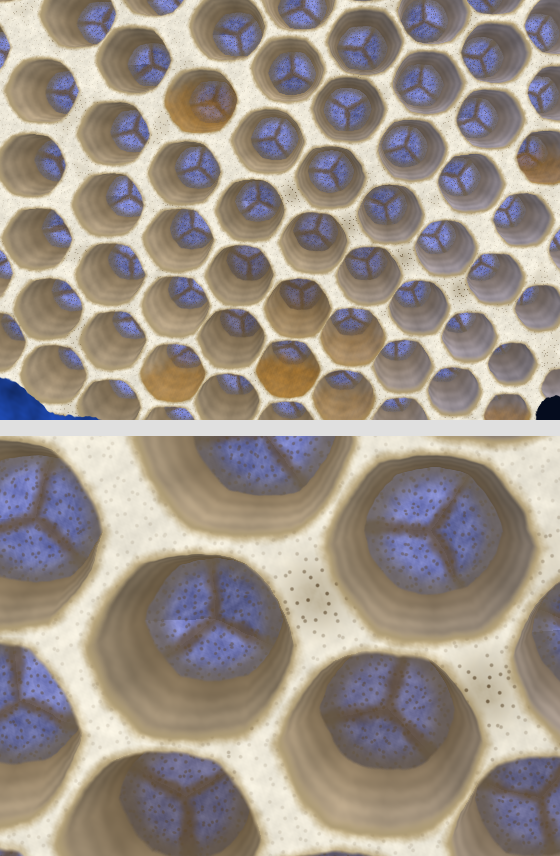
Top, the full canvas; bottom, a detail of the centre.
Reproduce this pattern procedurally as a Shadertoy shader.

```glsl
// Honeycomb seen from the front: a gently bent lattice of rounded hexagonal tubes.
// Each tube is traced towards a vanishing point to shade its wall and its faceted floor;
// cellular noise and layered sines add wax grain, specks, stains and uneven rims.

const float HEIGHT = 5.76;                 // canvas height in lattice units
const vec2 MIDDLE = vec2(3.46, 2.87);      // centre of cell (0, 0), y pointing down
const vec2 VANISH = vec2(4.6, 1.55);       // point the tubes recede to
const float DEPTH = 0.095;                 // how far floors shift towards it
const float TAPER = 0.36;                  // shrink of a tube at its floor
const float ROUNDNESS = 0.62;              // 0 hexagon, 1 circle
const float STRETCH = 1.07;                // cell width over height
const float RADIUS = 0.43;
const float JITTER = 0.045;
const vec3 CREAM = vec3(0.93, 0.91, 0.85);
const vec3 TAN = vec3(0.68, 0.61, 0.46);
const vec3 WALL = vec3(0.57, 0.51, 0.42);
const vec3 LILAC = vec3(0.50, 0.48, 0.53);
const vec3 BROWN = vec3(0.34, 0.26, 0.15);
const vec3 BLUE = vec3(0.44, 0.47, 0.72);
const vec3 AMBER = vec3(0.60, 0.37, 0.05);
const vec3 BACKDROP = vec3(0.10, 0.24, 0.58);
const float PI = 3.14159;

float hash(vec2 p) { return fract(sin(dot(p, vec2(127.1, 311.7))) * 43758.5); }

// Layered sines, about -1 to 1
float ripple(vec2 p) {
    float sum = 0.0, gain = 0.5;
    for (int i = 0; i < 4; i++) {
        sum += gain * sin(p.x + 1.7 * sin(p.y)) * cos(p.y + 0.6 * p.x);
        p = mat2(1.5, 1.2, -1.2, 1.5) * p + 2.3;
        gain *= 0.6;
    }
    return sum;
}

// Distance to the nearest scattered point
float cellular(vec2 p) {
    vec2 base = floor(p);
    float best = 2.0;
    for (int j = -1; j <= 1; j++)
    for (int i = -1; i <= 1; i++) {
        vec2 c = base + vec2(i, j);
        best = min(best, length(c + vec2(hash(c), hash(c + 19.3)) - p));
    }
    return best;
}

// Bent lattice: column and row to position
vec2 latticePoint(vec2 g) {
    float p = g.x, q = clamp(g.y, -2.5, 3.2);
    float start = MIDDLE.x + q * (-0.185 + 0.026 * q);
    float pitch = 0.97 + q * (-0.075 + q * (-0.015 + 0.007 * q));
    float bend = -0.010 + 0.008 * sin(0.9 * q);
    float y = MIDDLE.y + g.y * (0.925 - 0.015 * g.y) + p * (0.033 - 0.022 * g.y);
    return vec2(start + p * (pitch + p * bend), y);
}

// Rounded hexagon norm with flat top and bottom
float cellNorm(vec2 v) {
    v.x /= STRETCH;
    vec2 a = abs(v);
    return mix(max(a.y, 0.866 * a.x + 0.5 * a.y), length(v), ROUNDNESS);
}

// Three blue facets split by brown seams
vec3 floorColour(vec2 f, vec2 id, vec2 pos) {
    float turn = atan(f.y, f.x) + 0.5 + 1.2 * hash(id + 4.0);
    float sector = floor(turn * 1.5 / PI);
    float fold = mod(turn, PI / 1.5) - PI / 3.0;
    float seam = length(f) * sin(PI / 3.0 - abs(fold)) + 0.07 * ripple(pos * 14.0);
    vec3 col = BLUE * (0.82 + 0.36 * hash(id + sector));
    col += 0.10 * ripple(pos * 30.0);
    col = mix(col, BROWN, 0.45 * (1.0 - smoothstep(0.08, 0.3, cellular(pos * 26.0))));
    col = mix(BROWN * 1.15, col, 0.3 + 0.7 * smoothstep(0.02, 0.2, seam));
    return mix(col, WALL * 0.75, 0.75 * smoothstep(0.6, 1.0, length(f)));
}

vec3 tubeColour(vec2 v, float r, vec2 id, vec2 pos) {
    vec2 centre = pos - v, shift = (VANISH - centre) * DEPTH;
    // Bisect for the depth at which the view ray meets the tube
    float s = 0.0, span = 0.5;
    for (int i = 0; i < 8; i++) {
        float t = s + span;
        if (cellNorm(v - t * shift) < r * (1.0 - TAPER * t)) s = t;
        span *= 0.5;
    }
    vec2 dir = normalize(v - s * shift + 1e-4);
    float lit = 0.5 + 0.5 * dot(dir, vec2(-0.35, 0.9));
    float dusk = exp(-dot(centre - vec2(3.9, 4.2), centre - vec2(3.9, 4.2)) / 1.3);
    float crease = abs(fract(atan(dir.y, dir.x) * 3.0 / PI) - 0.5);
    vec3 wall = mix(WALL, LILAC, 0.85 * smoothstep(3.8, 6.6, pos.x));
    wall *= mix(0.78, 1.2, lit) * (0.94 + 0.22 * crease) * (0.92 + 0.16 * hash(id));
    wall *= 1.0 + 0.035 * sin(s * 24.0) + 0.06 * ripple(pos * 9.0);
    wall = mix(wall, BROWN, 0.4 * smoothstep(0.15, 1.0, s) + 0.4 * dusk * (1.0 - lit));
    wall = mix(TAN, wall, smoothstep(0.0, 0.2, s));
    vec3 base = floorColour((v - shift) / (r * (1.0 - TAPER)), id, pos);
    base = mix(base, BROWN, dusk * (0.3 + 0.6 * hash(id + 8.0)));
    vec3 col = mix(wall, base, smoothstep(0.93, 0.99, s));
    // Honey left in a few cells
    float pool = exp(-dot(centre - vec2(4.3, 5.0), centre - vec2(4.3, 5.0)) / 0.4);
    pool = max(pool, 0.55 * step(0.95, hash(id + 2.7)));
    float blot = smoothstep(-0.5, 0.5, v.y / r + 0.4 * ripple(pos * 6.0) + 0.3);
    return mix(col, AMBER * (0.75 + 0.35 * lit + 0.2 * ripple(pos * 20.0)), 0.75 * pool * blot);
}

void mainImage(out vec4 fragColor, in vec2 fragCoord) {
    float pixel = HEIGHT / iResolution.y;
    vec2 pos = fragCoord * pixel;
    pos.y = HEIGHT - pos.y;
    vec2 warped = pos + 0.014 * vec2(ripple(pos * 8.0), ripple(pos * 8.0 + 5.0));

    // Invert the lattice, then find the nearest cell
    vec2 g = (pos - MIDDLE) / 0.93;
    for (int i = 0; i < 6; i++) g += (pos - latticePoint(g)) / 0.93;
    float d = 9.0, r = RADIUS;
    vec2 v = vec2(0), id = vec2(0);
    for (int j = -1; j <= 1; j++)
    for (int i = -1; i <= 1; i++) {
        float column = floor(g.x + 0.5) + float(i), stagger = 0.5 * mod(column, 2.0);
        vec2 c = vec2(column, floor(g.y - stagger + 0.5) + stagger + float(j));
        vec2 w = warped - latticePoint(c) - JITTER * (vec2(hash(c), hash(c + 7.0)) - 0.5);
        float size = RADIUS - 0.012 * c.y - 0.004 * pow(max(c.x, 0.0), 2.0);
        size *= 0.98 + 0.04 * hash(c + 3.0);
        float dist = cellNorm(w) - size;
        if (dist < d) { d = dist; v = w; r = size; id = c; }
    }

    // Wax rim, with stains along a fault in the lattice
    float grain = ripple(pos * 24.0);
    vec3 rim = mix(TAN * 1.1, CREAM, smoothstep(-0.01, 0.05, d + 0.012 * grain));
    rim *= 1.0 + 0.05 * grain + 0.04 * ripple(pos * 5.0);
    float stain = 0.25 * smoothstep(0.2, 0.8, ripple(pos * 3.0));
    for (int i = 0; i < 4; i++) {
        vec2 pit = pos - vec2(4.0, 2.65) - float(i) * vec2(0.77, 0.44);
        stain = max(stain, 0.65 * exp(-dot(pit, pit) * 40.0));
    }
    float specks = 1.0 - smoothstep(0.06, 0.2, cellular(pos * 16.0));
    rim = mix(rim, TAN * 0.85, stain * (0.75 + 0.25 * grain));
    rim = mix(rim, BROWN, specks * (0.12 + stain));

    float soft = max(pixel, 0.012);
    vec3 col = mix(tubeColour(v, r, id, warped), rim, smoothstep(-soft, soft, d));

    // Torn lower corners
    float tear = pos.y - 5.72 + 0.55 * (1.0 - smoothstep(0.0, 0.9, pos.x));
    tear += 0.05 * ripple(pos * 7.0) - 0.2 * smoothstep(1.2, 1.8, pos.x);
    col = mix(col, BACKDROP * (1.0 + 0.3 * ripple(pos * 4.0)), smoothstep(-soft, soft, tear));
    float gap = 0.24 - length(pos - vec2(7.6, 5.68)) + 0.05 * ripple(pos * 9.0);
    col = mix(col, BACKDROP * 0.2, smoothstep(-soft, soft, gap));
    fragColor = vec4(clamp(col, 0.0, 1.0), 1.0);
}
```
